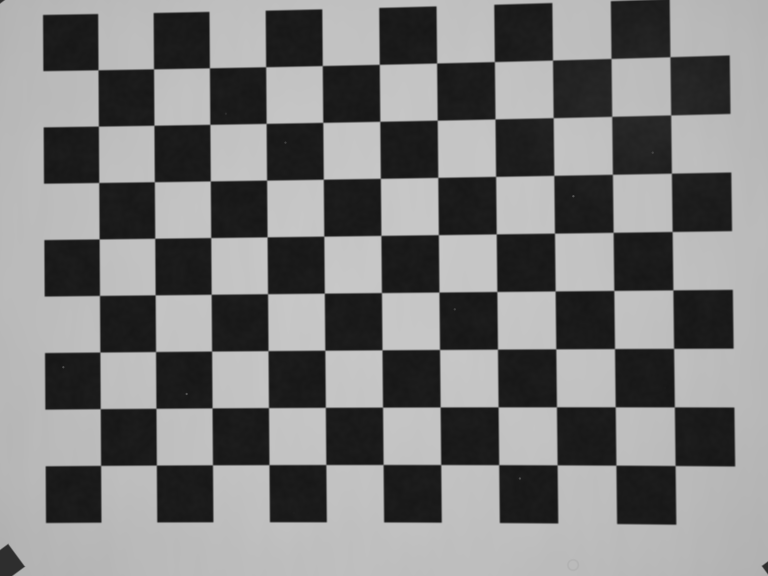
Write a Shadertoy shader that draws this pattern.

```glsl
// Printed 12 by 9 checkerboard on grey paper, seen at a slight tilt.

float hash(vec2 p) {
    return fract(sin(dot(p, vec2(127.1, 311.7))) * 43758.5453);
}

vec2 gradient(vec2 cell) {
    float angle = 6.2832 * hash(cell);
    return vec2(cos(angle), sin(angle));
}

float gradientNoise(vec2 p) {
    vec2 i = floor(p), f = fract(p), o = vec2(0, 1);
    vec2 w = f * f * f * (f * (f * 6.0 - 15.0) + 10.0);
    float bottom = mix(dot(gradient(i), f), dot(gradient(i + o.yx), f - o.yx), w.x);
    float top = mix(dot(gradient(i + o.xy), f - o.xy), dot(gradient(i + 1.0), f - 1.0), w.x);
    return mix(bottom, top, w.y);
}

// Canvas position (y down, height 1) to board columns and rows.
vec2 boardCoord(vec2 p) {
    vec2 c = p - vec2(0.677, 0.46);
    p.y += c.y * 0.007 * (1.0 - c.x * c.x / 0.36);
    mat3 boardToCanvas = mat3(0.09515, -0.00259, -0.00323,
                              0.00053, 0.09746, -0.0006,
                              0.0747, 0.0260, 1.0);
    vec3 h = inverse(boardToCanvas) * vec3(p, 1.0);
    return h.xy / h.z;
}

// Soft coverage of the dark squares that meet at the nearest grid corner.
float checkerInk(vec2 board, float soft) {
    vec2 corner = floor(board + 0.5);
    float ink = 0.0;
    for (int k = 0; k < 4; k++) {
        vec2 cell = corner - vec2(k & 1, k >> 1);
        bool onBoard = all(greaterThanEqual(cell, vec2(0))) && all(lessThan(cell, vec2(12, 9)));
        if (!onBoard || mod(cell.x + cell.y, 2.0) > 0.5) continue;
        vec2 inside = 0.5 - abs(board - cell - 0.5);
        vec2 cover = smoothstep(-soft, soft, inside);
        ink += cover.x * cover.y;
    }
    return min(ink, 1.0);
}

// Tilted square tab holding down a corner of the sheet.
float tab(vec2 p, vec2 center, float soft) {
    vec2 d = abs(mat2(0.80, 0.59, -0.59, 0.80) * (p - center)) - 0.0243;
    return 1.0 - smoothstep(-soft, soft, max(d.x, d.y));
}

void mainImage(out vec4 fragColor, in vec2 fragCoord) {
    vec2 p = vec2(fragCoord.x, iResolution.y - fragCoord.y) / iResolution.y;
    float pixel = 1.0 / iResolution.y;
    vec2 board = boardCoord(p);

    // Paper: light falloff, mottling and faint upright streaks.
    vec2 c = p - vec2(0.667, 0.46);
    float paper = 0.78 - 0.12 * dot(c, c);
    paper += 0.008 * gradientNoise(p * 9.0) + 0.006 * gradientNoise(p * vec2(45.0, 6.0));

    // Ink: uneven black with a soft sheen at the upper right.
    vec2 glare = (p - vec2(1.12, 0.18)) / vec2(0.2, 0.14);
    float black = 0.102 + 0.055 * exp(-dot(glare, glare));
    black += 0.014 * gradientNoise(p * 28.0) + 0.012 * gradientNoise(p * 90.0);

    // Pinhole specks in a few squares.
    vec2 cell = floor(board);
    vec2 speckAt = cell + 0.15 + 0.7 * vec2(hash(cell + 3.1), hash(cell + 8.7));
    float speck = 1.0 - smoothstep(0.008, 0.03, length(board - speckAt));
    black += 0.25 * speck * smoothstep(0.75, 1.0, hash(cell + 5.3));

    float tone = mix(paper, black, checkerInk(board, max(0.024, 7.0 * pixel)));

    // Faint ring smudge on the lower margin.
    float ring = abs(length(p - vec2(0.995, 0.981)) - 0.009);
    tone -= 0.035 * (1.0 - smoothstep(0.0, 0.003, ring));

    // Tabs at three corners of the sheet.
    float soft = max(0.0018, 0.7 * pixel);
    float tabs = tab(p, vec2(0.009, 0.9786), soft);
    tabs = max(tabs, tab(p, vec2(1.3568, 0.9878), soft));
    tabs = max(tabs, tab(p, vec2(-0.026, -0.005), soft));
    tone = mix(tone, 0.18, tabs);

    fragColor = vec4(vec3(tone), 1.0);
}
```
